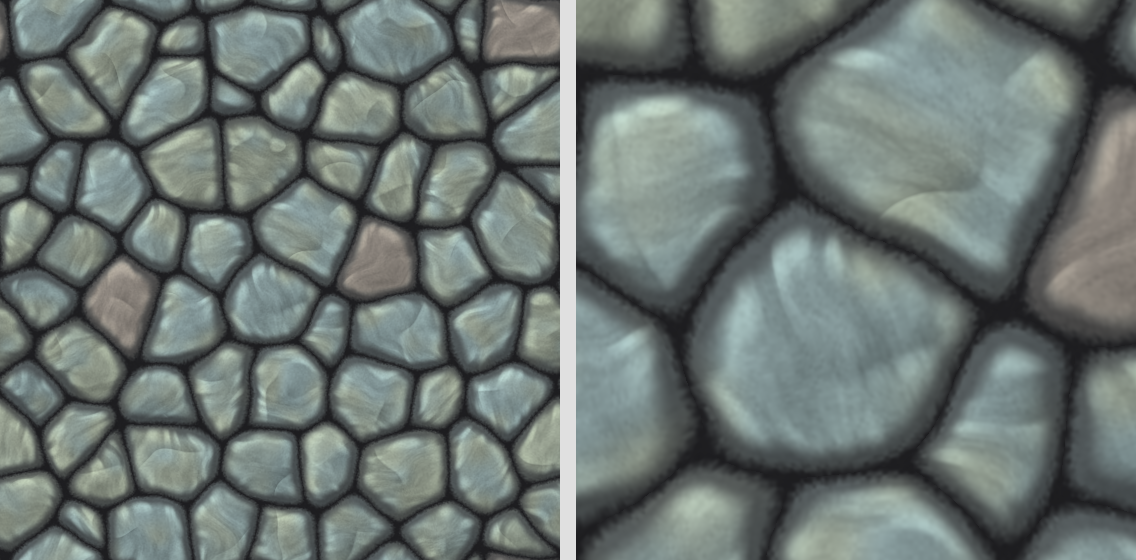
Left: the whole. Right: its middle third, enlarged.
Give the GLSL for this texture, as a three.js fragment shader.

```glsl
varying vec2 vUv;

const float GRID = 8.0;          // stones per side, even so staggered rows wrap
const float JITTER = 0.8;        // scatter of stone centres
const float STAGGER = 0.25;      // sideways shift of alternate rows
const float SIZE_SPREAD = 0.45;  // difference between big and small stones
const float ROUNDING = 18.0;     // higher gives sharper stone corners
const float WOBBLE = 0.09;       // unevenness of the outlines
const float GAP_WIDTH = 0.075;
const float BEVEL_START = 0.075;
const float BEVEL_END = 0.19;
const float WARM_SHARE = 0.14;
const vec2 LIGHT = vec2(-0.45, 0.89);
const vec3 GAP_COLOR = vec3(0.115, 0.115, 0.125);
const vec3 SKIRT_COLOR = vec3(0.305, 0.322, 0.325);
const vec3 FACE_COLOR = vec3(0.525, 0.568, 0.556);
const vec3 GLINT_COLOR = vec3(0.67, 0.73, 0.70);
const vec3 WARM_TINT = vec3(0.98, 0.86, 0.83);
const vec3 BLUE_TINT = vec3(0.94, 1.0, 1.03);
const vec3 OLIVE_TINT = vec3(1.03, 1.01, 0.93);

vec3 hash3(vec2 p) {
  vec3 q = fract(p.xyx * vec3(0.1031, 0.1030, 0.0973));
  q += dot(q, q.yxz + 33.33);
  return fract((q.xxy + q.yzz) * q.zyx);
}

// Value noise that wraps after a whole number of cells
float noise(vec2 p, float period) {
  vec2 i = floor(p), f = fract(p);
  f = f * f * (3.0 - 2.0 * f);
  float a = hash3(mod(i, period)).x;
  float b = hash3(mod(i + vec2(1.0, 0.0), period)).x;
  float c = hash3(mod(i + vec2(0.0, 1.0), period)).x;
  float d = hash3(mod(i + 1.0, period)).x;
  return mix(mix(a, b, f.x), mix(c, d, f.x), f.y);
}

float localNoise(vec2 p) { return noise(p, 256.0); }

// Stone centre in xy, size weight in z
vec3 stoneAt(vec2 cell) {
  vec3 h = hash3(mod(cell, GRID) + 3.0);
  float shift = STAGGER * (2.0 * mod(cell.y, 2.0) - 1.0);
  vec2 center = cell + 0.5 + vec2(shift, 0.0) + JITTER * (h.xy - 0.5);
  return vec3(center, SIZE_SPREAD * h.z);
}

float power(vec2 p, vec3 stone) {
  vec2 d = p - stone.xy;
  return dot(d, d) - stone.z;
}

void main() {
  vec2 p = vUv * GRID;
  p += WOBBLE * (vec2(noise(p * 3.0, GRID * 3.0), noise(p * 3.0 + 11.0, GRID * 3.0)) - 0.5);
  vec2 base = floor(p);

  // Find the stone that owns this point
  vec3 stone = vec3(0.0);
  vec2 id = base;
  float nearest = 1e5;
  for (int y = -2; y <= 2; y++) {
    for (int x = -2; x <= 2; x++) {
      vec2 cell = base + vec2(float(x), float(y));
      vec3 s = stoneAt(cell);
      float d = power(p, s);
      if (d < nearest) { nearest = d; stone = s; id = cell; }
    }
  }

  // Rounded distance to the outline, and the outward slope
  float sum = 0.0;
  vec2 slope = vec2(0.0);
  for (int y = -2; y <= 2; y++) {
    for (int x = -2; x <= 2; x++) {
      vec2 cell = base + vec2(float(x), float(y));
      vec3 s = stoneAt(cell);
      vec2 away = s.xy - stone.xy;
      float span = length(away);
      if (span > 0.001) {
        float w = exp(-ROUNDING * (power(p, s) - nearest) / (2.0 * span));
        sum += w;
        slope += w * away / span;
      }
    }
  }
  float edge = 0.015 - log(sum) / ROUNDING;
  slope /= sum;

  // Brush strokes, laid in the stone's own direction
  vec3 seed = hash3(mod(id, GRID) + 57.0);
  float angle = 6.2832 * seed.x;
  float ca = cos(angle), sa = sin(angle);
  vec2 q = mat2(ca, sa, -sa, ca) * (p - stone.xy);
  vec2 origin = 20.0 + 60.0 * seed.yz;
  float blotch = localNoise(q * 3.0 + origin);
  vec2 bent = q + 0.3 * vec2(blotch, localNoise(q * 2.5 + origin + 9.0));
  float stroke = localNoise(bent * vec2(3.5, 11.0) + origin);
  float fine = localNoise(bent * vec2(9.0, 30.0) + origin);
  float grain = localNoise(q * 42.0 + origin);

  // Gap, dark skirt and worn face
  float worn = edge + 0.06 * (blotch - 0.5) + 0.03 * (stroke - 0.5);
  float face = smoothstep(BEVEL_START, BEVEL_END, worn);
  float skirt = smoothstep(0.0, GAP_WIDTH, edge + 0.02 * (grain - 0.5));
  vec3 color = mix(GAP_COLOR, SKIRT_COLOR, skirt);
  color = mix(color, FACE_COLOR, face);

  // Chipped rim and a crease across the face
  float rim = face * (1.0 - smoothstep(0.2, 0.31, worn));
  float glint = rim * smoothstep(0.25, 0.75, stroke) * (0.7 + 0.3 * dot(slope, LIGHT));
  float crease = q.x + 0.7 * (localNoise(q * 2.2 + origin + 31.0) - 0.5) + 0.3 * (seed.y - 0.5);
  float side = smoothstep(-0.025, 0.025, crease);
  float fold = (side * 1.3 - 0.6) * exp(-7.0 * abs(crease));
  fold *= face * smoothstep(0.3, 0.7, localNoise(q * 3.0 + origin + 47.0));
  color = mix(color, GLINT_COLOR, clamp(0.75 * glint + 0.6 * max(fold, 0.0), 0.0, 1.0));

  // Light, stroke contrast and grain
  float shade = 0.13 * dot(slope, LIGHT) * skirt * (1.0 - 0.5 * face);
  shade += face * (0.16 * (stroke - 0.5) + 0.09 * (fine - 0.5) + 0.1 * (seed.z - 0.5));
  shade += 0.25 * min(fold, 0.0) + 0.07 * (grain - 0.5);
  color *= 1.0 + shade;

  // Cool, olive and warm stones
  vec3 tint = mix(BLUE_TINT, OLIVE_TINT, smoothstep(0.2, 0.8, 0.6 * blotch + 0.4 * seed.y));
  tint = mix(tint, WARM_TINT, step(hash3(mod(id, GRID) + 91.0).y, WARM_SHARE));
  color *= mix(vec3(1.0), tint, skirt * (0.5 + 0.5 * face));

  gl_FragColor = vec4(color, 1.0);
}
```
